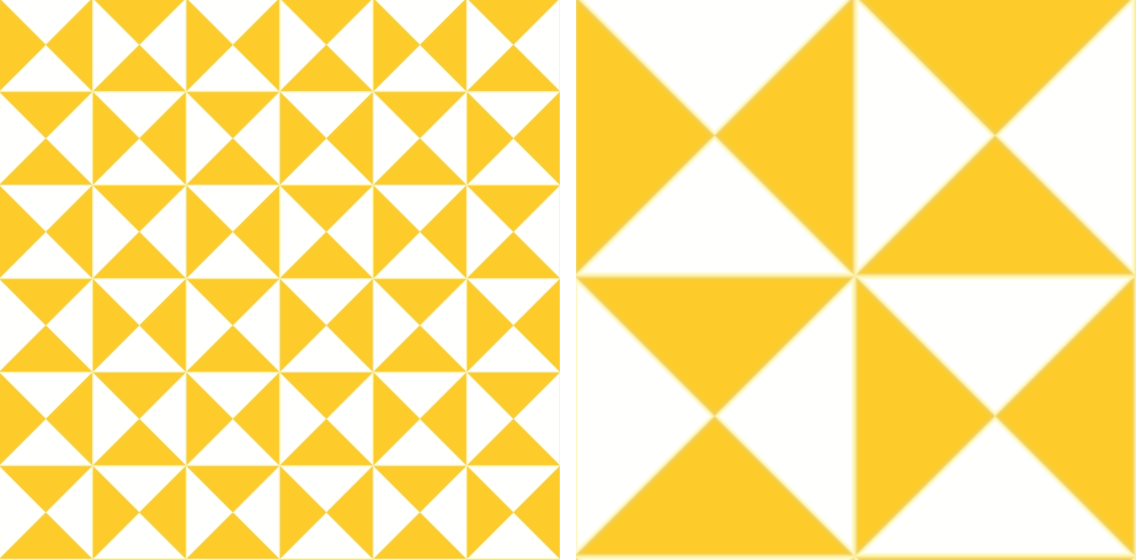
Left: the whole. Right: its middle third, enlarged.
Give the GLSL for this pattern, as a WebGL 1 fragment shader.

```glsl
precision highp float;

uniform vec2 u_resolution;

// Signed distance to the nearest colour edge, in cells; positive inside yellow.
float triangleDistance(vec2 grid) {
  vec2 cell = floor(grid);
  vec2 p = abs(fract(grid) - 0.5);
  float diagonal = (p.x - p.y) * 0.7071;
  float border = 0.5 - max(p.x, p.y);
  float turned = 1.0 - 2.0 * mod(cell.x + cell.y, 2.0);
  return turned * sign(diagonal) * min(abs(diagonal), border);
}

// Soft printed edge: yellow, ochre fringe, cream, white.
vec3 inkRamp(float t) {
  vec3 yellow = vec3(0.995, 0.80, 0.165);
  vec3 ochre = vec3(0.94, 0.81, 0.34);
  vec3 cream = vec3(1.0, 0.97, 0.75);
  vec3 white = vec3(1.0, 1.0, 0.995);
  vec3 color = mix(yellow, ochre, smoothstep(0.0, 0.35, t));
  color = mix(color, cream, smoothstep(0.3, 0.7, t));
  return mix(color, white, smoothstep(0.65, 1.0, t));
}

void main() {
  vec2 uv = gl_FragCoord.xy / u_resolution;

  // Six by six cells counted from the top left, cropped slightly off the seams.
  vec2 grid = vec2(uv.x, 1.0 - uv.y) * 5.988 + vec2(0.010, 0.021);
  float pixel = 5.988 / min(u_resolution.x, u_resolution.y);
  float softness = max(0.017, 0.75 * pixel);

  float inside = triangleDistance(grid) / softness;
  vec3 color = inkRamp(clamp(0.5 - 0.5 * inside, 0.0, 1.0));

  // Pale hairline along the cell seams.
  vec2 toSeam = 0.5 - abs(fract(grid) - 0.5);
  float seam = 1.0 - smoothstep(0.0, softness * 0.8, min(toSeam.x, toSeam.y));
  color = mix(color, vec3(1.0, 0.97, 0.72), 0.5 * seam);

  gl_FragColor = vec4(color, 1.0);
}
```
